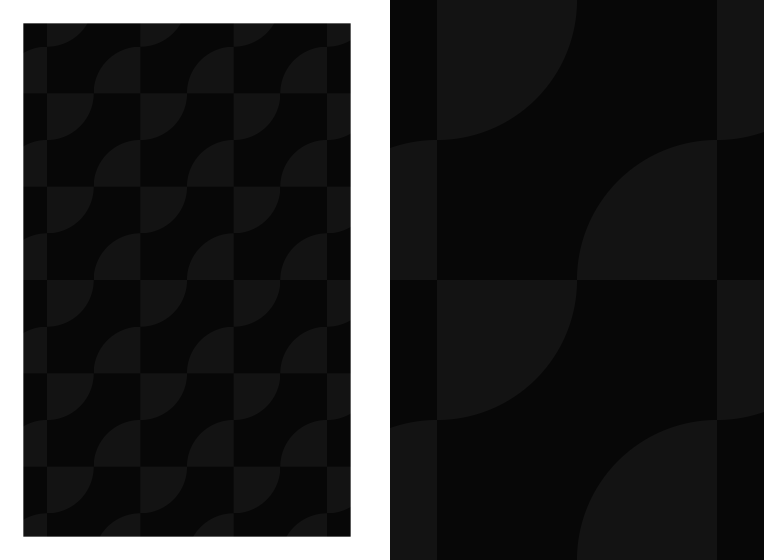
Left: the whole. Right: its middle third, enlarged.
A WebGL 1 fragment shader for this pattern:

```glsl
precision highp float;

// A dark panel in a white border, patterned with pairs of charcoal quarter discs.
// Discs sit on a square lattice, six tiles per canvas height; opposite quadrants
// of each disc are lit, and every edge is smoothed by its pixel coverage.

uniform vec2 u_resolution;

// Coverage of the inside (negative) half of a signed distance, one pixel wide.
float coverage(float dist, float pixel) {
  return clamp(0.5 - dist / pixel, 0.0, 1.0);
}

// Disc of half a tile, kept only in its upper-left and lower-right quadrants.
float quarterDiscs(vec2 q, float pixel) {
  float left = coverage(q.x, pixel);
  float below = coverage(q.y, pixel);
  float quadrants = mix(below, 1.0 - below, left);
  return quadrants * coverage(length(q) - 0.5, pixel);
}

// Panel reaching to a quarter tile from each canvas side.
float panel(vec2 p, vec2 halfCanvas, float pixel) {
  vec2 edge = abs(p) - (halfCanvas - 0.25);
  return coverage(edge.x, pixel) * coverage(edge.y, pixel);
}

void main() {
  // Tile units, measured from the canvas centre
  float pixel = 6.0 / u_resolution.y;
  vec2 halfCanvas = 0.5 * u_resolution * pixel;
  vec2 p = gl_FragCoord.xy * pixel - halfCanvas;

  // Lattice points: half-tile offset across, none down
  vec2 q = fract(p + vec2(0.0, 0.5)) - 0.5;

  vec3 black = vec3(0.027);
  vec3 charcoal = vec3(0.075);
  vec3 white = vec3(1.0);

  vec3 color = mix(black, charcoal, quarterDiscs(q, pixel));
  color = mix(white, color, panel(p, halfCanvas, pixel));
  gl_FragColor = vec4(color, 1.0);
}
```
